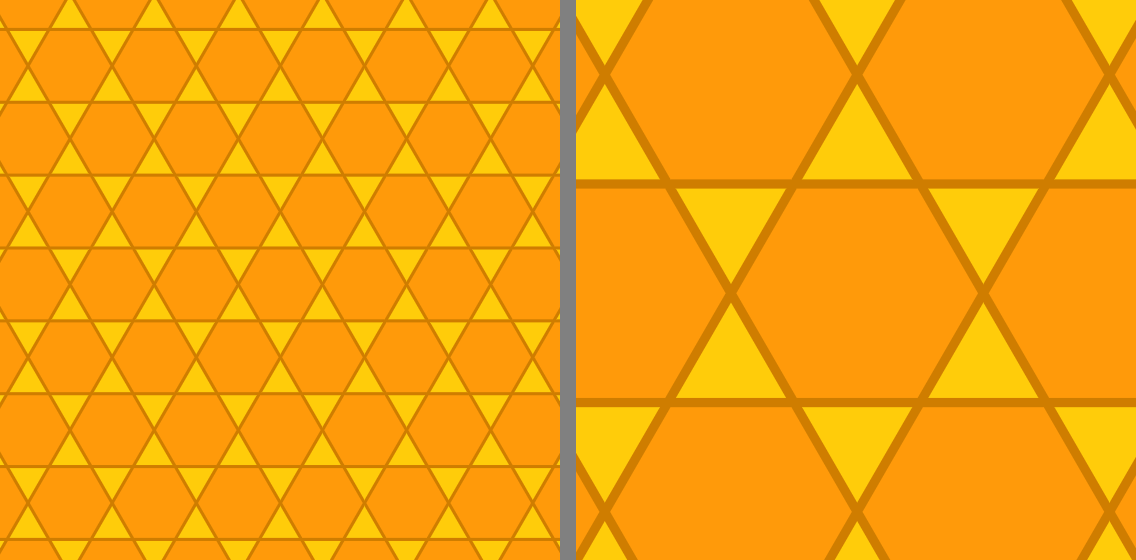
Left: the whole. Right: its middle third, enlarged.
Give the GLSL for this pattern, as a Shadertoy shader.

```glsl
// Trihexagonal tiling: orange hexagons and yellow triangles with brown outlines.
// Three families of evenly spaced parallel lines, 60 degrees apart, cut the plane;
// the parity of the strips crossed tells triangles from hexagons.

// Distance to the nearest integer
float lineDistance(float t) {
    return abs(fract(t + 0.5) - 0.5);
}

void mainImage(out vec4 fragColor, in vec2 fragCoord) {
    const float spacing = 0.1301;   // gap between parallel lines
    float pixel = 1.0 / iResolution.y;

    // Position in strip widths, measured from a crossing of two diagonals
    vec2 p = (fragCoord * pixel - vec2(0.5007, 0.6222)) / spacing;

    // Strip coordinates; lines lie on the integers
    vec3 strips = vec3(p.y + 0.5,
                       dot(p, vec2(0.866025, 0.5)),
                       dot(p, vec2(0.866025, -0.5)));

    // Fill: each line crossed swaps hexagon and triangle
    vec3 cell = floor(strips);
    float parity = mod(cell.x + cell.y + cell.z, 2.0);
    vec3 hexagon = vec3(1.0, 0.602, 0.04);
    vec3 triangle = vec3(1.0, 0.8, 0.04);
    vec3 color = mix(hexagon, triangle, parity);

    // Outlines, smoothed over one pixel
    float nearest = min(lineDistance(strips.x),
                        min(lineDistance(strips.y), lineDistance(strips.z)));
    float outline = clamp(0.5 + (0.00275 - nearest * spacing) / pixel, 0.0, 1.0);
    color = mix(color, vec3(0.81, 0.49, 0.0), outline);

    fragColor = vec4(color, 1.0);
}
```
